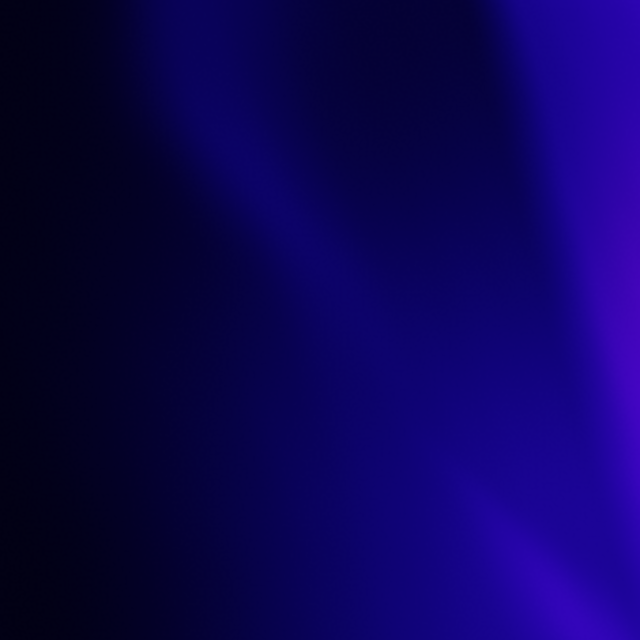
Reproduce this background procedurally as a Shadertoy shader.

```glsl
// Dark indigo drapery: a diagonal base gradient, two soft folds of light
// and a violet glow along the right side. All parts add to one light value,
// which a colour ramp turns into blue and violet.

vec2 hashGradient(vec2 cell) {
    float angle = 6.2832 * fract(sin(dot(cell, vec2(127.1, 311.7))) * 43758.5);
    return vec2(cos(angle), sin(angle));
}

float gradientNoise(vec2 p) {
    vec2 i = floor(p), f = p - i;
    vec2 u = f * f * f * (f * (f * 6.0 - 15.0) + 10.0);
    float a = dot(hashGradient(i), f);
    float b = dot(hashGradient(i + vec2(1, 0)), f - vec2(1, 0));
    float c = dot(hashGradient(i + vec2(0, 1)), f - vec2(0, 1));
    float d = dot(hashGradient(i + vec2(1, 1)), f - vec2(1, 1));
    return mix(mix(a, b, u.x), mix(c, d, u.x), u.y);
}

// Bell-shaped fold with its own softness on each side
float fold(float offset, float leftWidth, float rightWidth) {
    float d = offset / (offset < 0.0 ? leftWidth : rightWidth);
    return exp(-d * d);
}

// Light rises to the right, more strongly towards the bottom
float baseLight(float x, float depth) {
    float rise = mix(0.15, 0.51, smoothstep(0.0, 0.85, depth));
    float start = mix(-0.1, 0.02, smoothstep(0.5, 1.0, depth));
    return 0.08 + rise * smoothstep(start, 0.92, x);
}

// Long fold that bends from the top left into the centre
float upperFold(float x, float depth) {
    float centre = 0.29 + 0.5 * depth * smoothstep(-0.05, 0.45, depth);
    float rightWidth = mix(0.18, 0.08, smoothstep(0.0, 0.45, depth));
    float fade = 1.0 - smoothstep(0.2, 0.68, depth);
    return 0.22 * fade * fold(x - centre, 0.1, rightWidth);
}

// Ray that widens towards the bottom right corner
float lowerFold(float x, float depth) {
    float centre = 0.7 + 0.8 * (depth - 0.72);
    float width = mix(0.03, 0.09, smoothstep(0.7, 1.0, depth));
    return 0.14 * smoothstep(0.64, 1.0, depth) * fold(x - centre, width, width * 0.9);
}

// Bright sheet behind a slanted edge on the right
float sideGlow(float x, float depth) {
    float d = x - (0.775 + 0.27 * depth);
    float strength = mix(0.29, 0.13, depth) + 0.8 * max(d, 0.0);
    return strength * smoothstep(-0.06, 0.045, d);
}

void mainImage(out vec4 fragColor, in vec2 fragCoord) {
    vec2 uv = fragCoord / iResolution.xy;
    float depth = 1.0 - uv.y;

    // Slight waver of the edges, and faint streaks along the slant
    float x = uv.x + 0.006 * gradientNoise(uv * 9.0);
    vec2 slanted = vec2(uv.x - 0.4 * depth, depth);
    float streaks = gradientNoise(slanted * vec2(16.0, 3.0));

    float glow = sideGlow(x, depth);
    float light = baseLight(x, depth) + upperFold(x, depth) + lowerFold(x, depth) + glow;
    light *= 1.0 + 0.03 * streaks;

    // Brighter light turns from navy to violet
    vec3 color = vec3(0.08 * light + 0.5 * pow(light, 4.0), 0.025 * light, light);
    float violet = exp(-pow((depth - 0.48) / 0.25, 2.0)) * smoothstep(0.85, 1.0, uv.x);
    color.r += 0.2 * glow * violet;

    // Fine grain against banding
    color += 0.004 * gradientNoise(uv * 170.0);
    fragColor = vec4(clamp(color, 0.0, 1.0), 1.0);
}
```
